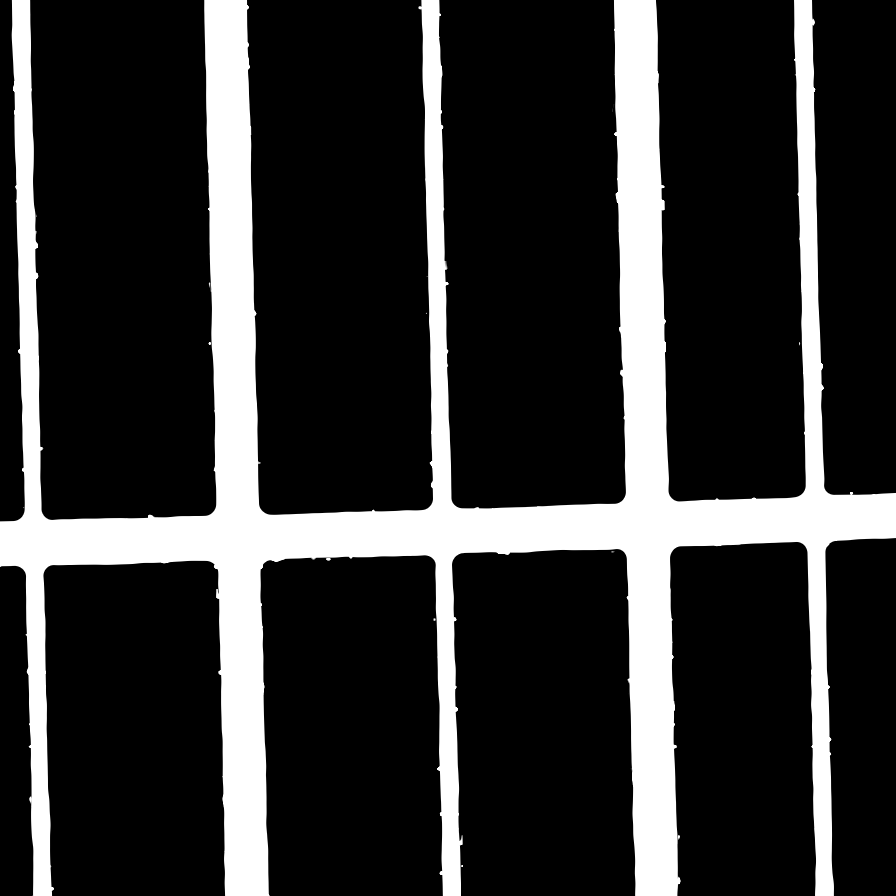
Write a WebGL 1 fragment shader that draws this pattern.

```glsl
precision highp float;

uniform vec2 u_resolution;

#define FIRST_JOINT 0.0475
#define JOINT_SPACING 0.2285
#define LAST_SHIFT 0.041
#define LEAN 0.0245
#define THIN_HALF 0.0098
#define WIDE_HALF 0.0240
#define BED_HALF 0.0253
#define CORNER_RADIUS 0.0125
#define WOBBLE 0.0018
#define NIB_SIZE 0.0035

const vec3 BLOCK_COLOR = vec3(0.0);
const vec3 JOINT_COLOR = vec3(1.0);

float hash(vec2 p) {
  vec3 q = fract(p.xyx * 0.1031);
  q += dot(q, q.yzx + 33.33);
  return fract((q.x + q.y) * q.z);
}

float valueNoise(vec2 p) {
  vec2 cell = floor(p);
  vec2 f = fract(p);
  f = f * f * (3.0 - 2.0 * f);
  float low = mix(hash(cell), hash(cell + vec2(1.0, 0.0)), f.x);
  float high = mix(hash(cell + vec2(0.0, 1.0)), hash(cell + 1.0), f.x);
  return mix(low, high, f.y);
}

// Distance to the nearest leaning joint edge; thin and wide joints alternate
float uprightDistance(vec2 p) {
  float x = p.x + LEAN * p.y;
  float nearest = 1.0;
  for (int i = 0; i < 5; i++) {
    float n = float(i);
    float center = FIRST_JOINT + JOINT_SPACING * n - LAST_SHIFT * step(3.5, n);
    float halfWidth = mix(THIN_HALF, WIDE_HALF, mod(n, 2.0));
    nearest = min(nearest, abs(x - center) - halfWidth);
  }
  return nearest;
}

// Distance to the edge of the gently rising bed joint
float bedDistance(vec2 p) {
  float center = 0.3932 + p.x * (0.0221 + 0.0091 * p.x);
  return abs(p.y - center) - BED_HALF;
}

// Negative inside the round-cornered blocks
float blockDistance(vec2 p) {
  vec2 q = CORNER_RADIUS - vec2(uprightDistance(p), bedDistance(p));
  return length(max(q, 0.0)) + min(max(q.x, q.y), 0.0) - CORNER_RADIUS;
}

void main() {
  vec2 uv = gl_FragCoord.xy / u_resolution;
  float pixel = 1.0 / min(u_resolution.x, u_resolution.y);

  // Uneven edges with a few small nibs
  float d = blockDistance(uv);
  d += WOBBLE * (valueNoise(uv * 24.0) - 0.5);
  d += 0.5 * WOBBLE * (valueNoise(uv * 75.0 + 17.0) - 0.5);
  d += NIB_SIZE * smoothstep(0.8, 1.0, valueNoise(uv * 120.0 + 41.0));

  float joint = clamp(d / pixel + 0.5, 0.0, 1.0);
  gl_FragColor = vec4(mix(BLOCK_COLOR, JOINT_COLOR, joint), 1.0);
}
```
